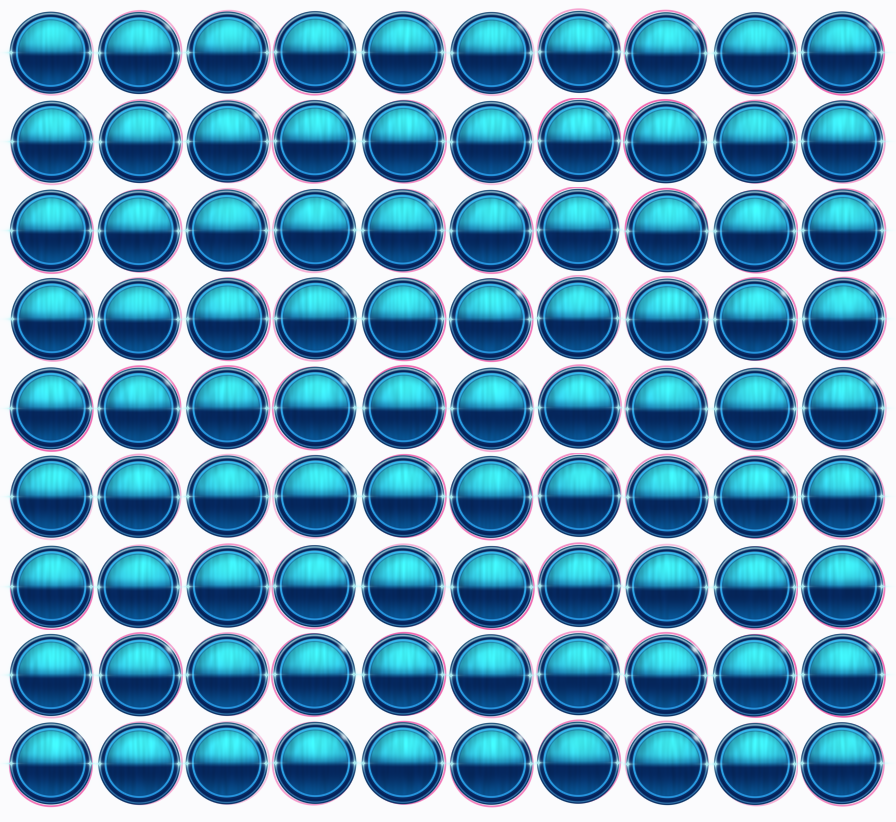
Write a Shadertoy shader that draws this pattern.

```glsl
// Ten by nine glossy blue metal buttons on a near-white ground.
// Each grid cell holds one slightly shifted button: a face with a horizon
// reflection, a bright bevel, a ringed rim, sparkles and a pink fringe.

float hash(vec2 p) {
    return fract(sin(dot(p, vec2(127.1, 311.7))) * 43758.5);
}

vec2 gradient(vec2 cell) {
    float a = 6.2832 * hash(cell);
    return vec2(cos(a), sin(a));
}

float gradientNoise(vec2 p) {
    vec2 i = floor(p), f = p - i;
    vec2 u = f * f * f * (f * (f * 6.0 - 15.0) + 10.0);
    vec2 e = vec2(1.0, 0.0);
    float low = mix(dot(gradient(i), f), dot(gradient(i + e.xy), f - e.xy), u.x);
    float high = mix(dot(gradient(i + e.yx), f - e.yx), dot(gradient(i + e.xx), f - e.xx), u.x);
    return mix(low, high, u.y);
}

float ring(float r, float radius, float halfWidth, float aa) {
    return 1.0 - smoothstep(halfWidth - aa, halfWidth + aa, abs(r - radius));
}

// Cyan sky over a navy ground, with faint vertical brushing
vec3 faceColor(vec2 q, vec2 id) {
    vec3 sky = mix(vec3(0.07, 0.39, 0.62), vec3(0.17, 0.68, 0.84), smoothstep(-0.02, 0.26, q.y));
    vec2 toGlow = (q - vec2(0.06, 0.47)) * vec2(1.15, 1.9);
    sky = mix(sky, vec3(0.25, 0.94, 0.96), exp(-1.6 * dot(toGlow, toGlow)));
    sky *= 1.0 - 0.2 * smoothstep(0.55, 0.85, length(q - vec2(0.08, 0.0)));

    vec3 ground = mix(vec3(0.03, 0.33, 0.57), vec3(0.02, 0.15, 0.36), smoothstep(-0.85, -0.2, q.y));
    float horizon = 0.03 * q.x * q.x - 0.03;
    vec3 col = mix(ground, sky, smoothstep(-0.09, 0.07, q.y - horizon));
    float brushing = gradientNoise(vec2(q.x * 11.0, q.y * 1.2) + id * 7.3);
    return col * (1.0 + 0.13 * brushing);
}

// Stacked metal rings, silvery above and deep blue below
vec3 rimColor(vec2 q, float aa) {
    float r = length(q);
    float up = q.y / max(r, 0.01);
    vec3 col = mix(vec3(0.03, 0.17, 0.39), vec3(0.20, 0.42, 0.56), smoothstep(-0.1, 0.9, up));
    col = mix(col, vec3(0.02, 0.13, 0.35), ring(r, 0.885, 0.022, aa));
    vec3 silver = mix(vec3(0.24, 0.55, 0.76), vec3(0.68, 0.80, 0.87), smoothstep(-0.5, 0.7, up));
    col = mix(col, silver, 0.75 * ring(r, 0.94, 0.014, aa));
    return mix(col, vec3(0.06, 0.25, 0.42), 0.8 * ring(r, 0.985, 0.016, aa));
}

void mainImage(out vec4 fragColor, in vec2 fragCoord) {
    const float radius = 0.0465;
    vec2 pitch = vec2(0.0981, 0.0991);
    float aa = 0.75 / (iResolution.x * radius);

    // Nearest button, with row, column and single offsets
    vec2 grid = (fragCoord / iResolution.x - vec2(0.0573, 0.0651)) / pitch;
    vec2 id = clamp(floor(grid + 0.5), vec2(0.0), vec2(9.0, 8.0));
    vec2 shift = vec2(hash(id + 3.0), hash(vec2(id.x, 17.0)) + hash(vec2(41.0, id.y)) - 0.5) - 0.5;
    vec2 q = (grid - id) * pitch / radius - 0.04 * shift;
    float r = length(q);

    vec3 col = vec3(0.985, 0.985, 0.992);

    // Pink fringe peeking out from behind
    float fringeAngle = 6.2832 * hash(vec2(id.x, 5.0)) + 1.2 * (hash(id) - 0.5);
    vec2 fringeDir = vec2(cos(fringeAngle), sin(fringeAngle));
    float fringe = ring(length(q - 0.04 * fringeDir), 0.985, 0.022, aa);
    col = mix(col, vec3(0.93, 0.27, 0.62), fringe * mix(0.3, 0.85, hash(id + 11.0)));

    // Rim, bevel and face, the last two set slightly high
    vec2 inner = q - vec2(0.0, 0.015);
    float innerR = length(inner);
    vec3 button = rimColor(q, aa);
    vec3 bevel = mix(vec3(0.14, 0.56, 0.86), vec3(0.22, 0.74, 0.95), 0.5 + 0.5 * inner.y);
    button = mix(button, bevel, 1.0 - smoothstep(0.835 - aa, 0.835 + aa, innerR));
    button = mix(button, faceColor(inner, id), 1.0 - smoothstep(0.785 - aa, 0.785 + aa, innerR));
    button = mix(button, vec3(0.04, 0.26, 0.50), 0.35 * ring(innerR, 0.775, 0.014, aa));
    col = mix(col, button, 1.0 - smoothstep(0.985 - aa, 0.985 + aa, r));

    // Sparkles at both sides and on the upper right of the rim
    vec2 side = abs(vec2(abs(q.x) - 0.95, q.y));
    float star = exp(-9.0 * side.x - 32.0 * side.y) + exp(-32.0 * side.x - 8.0 * side.y);
    vec2 corner = q - 0.93 * vec2(0.74, 0.67);
    float spot = exp(-90.0 * dot(corner, corner)) * mix(0.5, 1.0, hash(id + 23.0));
    col = mix(col, vec3(0.72, 0.97, 0.98), clamp(star, 0.0, 0.9));
    col = mix(col, vec3(0.95, 1.0, 1.0), 0.85 * spot * smoothstep(0.84, 0.9, r));

    fragColor = vec4(col, 1.0);
}
```
